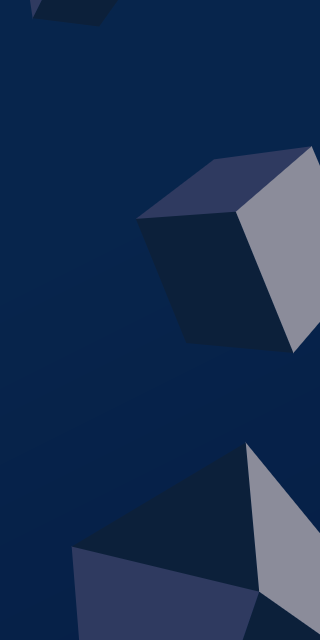
Reproduce this background procedurally as a Shadertoy shader.

```glsl
// Three flat-shaded solids floating over a deep navy backdrop.
// Each visible face is a convex quad, an intersection of four half-planes,
// painted back to front over a faint diagonal gradient.

#define NAVY_HIGH vec3(0.029, 0.147, 0.300)
#define NAVY_LOW  vec3(0.023, 0.127, 0.283)
#define SHADE     vec3(0.047, 0.125, 0.228)
#define VIOLET    vec3(0.184, 0.228, 0.378)
#define SILVER    vec3(0.545, 0.550, 0.602)
#define SLANT     0.5

// Signed distance to the line from a to b, negative on its left
float halfPlane(vec2 p, vec2 a, vec2 b) {
    vec2 edge = b - a;
    vec2 q = p - a;
    return (edge.y * q.x - edge.x * q.y) / length(edge);
}

// Paints a convex quad with counterclockwise corners and smooth edges
void paintFace(inout vec3 color, vec2 p, vec3 tint, vec2 a, vec2 b, vec2 c, vec2 d) {
    float dist = max(max(halfPlane(p, a, b), halfPlane(p, b, c)),
                     max(halfPlane(p, c, d), halfPlane(p, d, a)));
    float pixel = 2.0 / iResolution.y;
    color = mix(color, tint, clamp(0.5 - dist / pixel, 0.0, 1.0));
}

// Cube cut off by the upper border
void paintUpperCube(inout vec3 color, vec2 p) {
    vec2 corner = vec2(0.102, 1.943);
    vec2 ridge = vec2(0.167, 2.073);
    paintFace(color, p, SHADE, corner, vec2(0.310, 1.917), vec2(0.427, 2.081), ridge);
    paintFace(color, p, VIOLET, vec2(0.083, 2.073), corner, ridge, vec2(0.125, 2.090));
}

// Large tilted cube at the right
void paintMiddleCube(inout vec3 color, vec2 p) {
    vec2 left = vec2(0.4245, 1.316);
    vec2 front = vec2(0.737, 1.3385);
    vec2 peak = vec2(0.974, 1.543);
    vec2 foot = vec2(0.917, 0.897);
    vec2 underlap = vec2(0.80, 1.31); // hidden below the nearer faces
    paintFace(color, p, VIOLET, left, underlap, peak, vec2(0.669, 1.502));
    paintFace(color, p, SHADE, left, vec2(0.582, 0.928), foot, front);
    paintFace(color, p, SILVER, front, foot, vec2(1.138, 1.156), peak);
}

// Faceted solid rising from the lower border
void paintLowerSolid(inout vec3 color, vec2 p) {
    vec2 apex = vec2(0.768, 0.617);
    vec2 left = vec2(0.224, 0.292);
    vec2 front = vec2(0.810, 0.151);
    vec2 base = vec2(0.703, -0.161);
    vec2 right = vec2(1.151, -0.089);
    vec2 underlap = vec2(0.50, 0.0);
    paintFace(color, p, SHADE, apex, left, underlap, front);
    paintFace(color, p, SHADE, front, base, vec2(1.040, -0.344), right);
    paintFace(color, p, VIOLET, left, vec2(0.260, -0.161), base, front);
    paintFace(color, p, SILVER, apex, front, right, vec2(1.120, 0.187));
}

void mainImage(out vec4 fragColor, in vec2 fragCoord) {
    // Canvas spans 1 unit across and 2 units up
    vec2 p = fragCoord / iResolution.xy * vec2(1.0, 2.0);

    // Backdrop
    float height = smoothstep(0.0, 1.8, p.y - SLANT * (p.x - 0.5));
    vec3 color = mix(NAVY_LOW, NAVY_HIGH, height);

    paintUpperCube(color, p);
    paintMiddleCube(color, p);
    paintLowerSolid(color, p);

    fragColor = vec4(color, 1.0);
}
```
